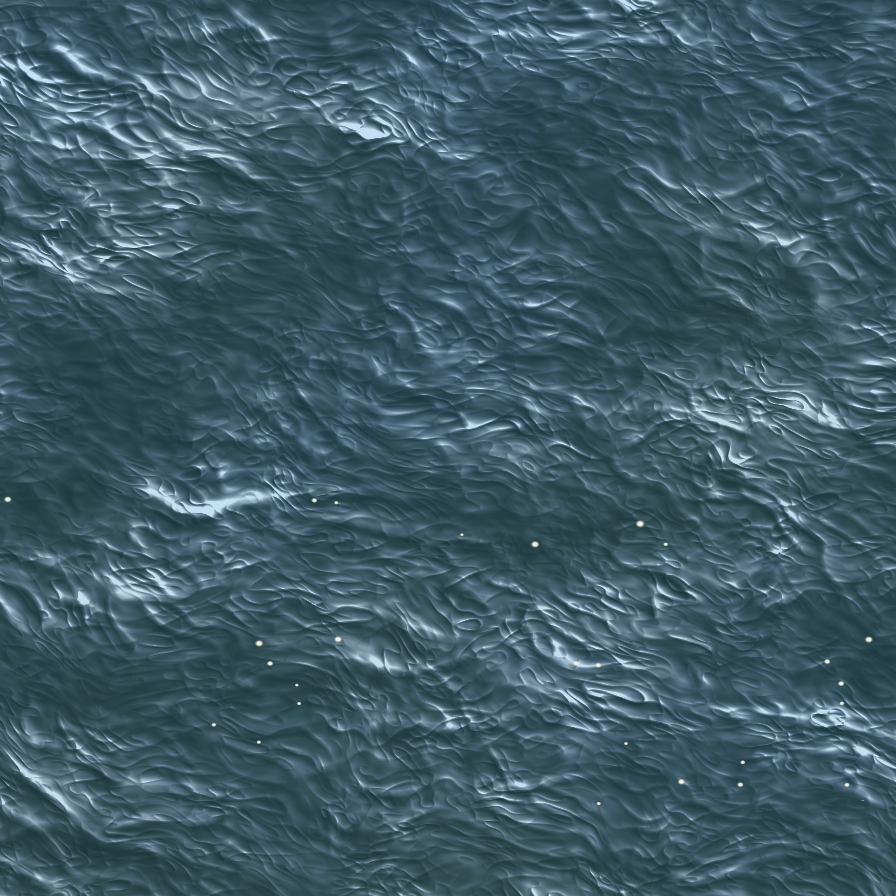
This texture is drawn by a WebGL 2 fragment shader. Its source:

```glsl
#version 300 es
precision highp float;

uniform vec2 u_resolution;
out vec4 fragColor;

#define WAVE_OCTAVES 5
#define WAVE_SCALE 13.0
#define WAVE_STRETCH 0.42
#define WAVE_TILT -0.26
#define CREST_SHARPNESS 6.0
#define CREST_GAIN 1.15
#define RIPPLE_GAIN 1.15
#define SWELL_GAIN 1.75
#define CONTRAST 0.58
#define GLINT_CELLS 44.0
#define GLINT_CHANCE 0.16

// Integer hash giving two values in 0..1
vec2 hash2(vec2 cell) {
    uvec2 v = uvec2(ivec2(cell)) * 1664525u + 1013904223u;
    v.x += v.y * 1664525u;
    v.y += v.x * 1664525u;
    v ^= v >> 16u;
    v.x += v.y * 1664525u;
    v.y += v.x * 1664525u;
    v ^= v >> 16u;
    return vec2(v & 0xffffu) / 65535.0;
}

float cornerSlope(vec2 cell, vec2 offset) {
    float angle = 6.2832 * hash2(cell).x;
    return dot(vec2(cos(angle), sin(angle)), offset);
}

float gradientNoise(vec2 p) {
    vec2 cell = floor(p), f = p - cell;
    vec2 w = f * f * f * (f * (f * 6.0 - 15.0) + 10.0);
    vec2 e = vec2(1.0, 0.0);
    float low = mix(cornerSlope(cell, f), cornerSlope(cell + e, f - e), w.x);
    float high = mix(cornerSlope(cell + e.yx, f - e.yx), cornerSlope(cell + e.xx, f - e.xx), w.x);
    return mix(low, high, w.y);
}

// Coordinates along and across a wave front
vec2 waveFrame(vec2 p, float angle) {
    float c = cos(angle), s = sin(angle);
    return vec2(c * p.x + s * p.y, c * p.y - s * p.x);
}

float crest(vec2 q) {
    return exp(-CREST_SHARPNESS * abs(gradientNoise(q)));
}

// Bend the wave fronts
vec2 bend(vec2 p) {
    vec2 wide = vec2(gradientNoise(p * 4.0 + 31.0), gradientNoise(p * 4.0 + 57.0));
    vec2 tight = vec2(gradientNoise(p * 13.0 + 73.0), gradientNoise(p * 13.0 + 91.0));
    return p + 0.045 * wide + 0.016 * tight;
}

// Broad light and dark bands
float swell(vec2 p) {
    float bands = gradientNoise(waveFrame(p, 0.12) * vec2(2.2, 5.5) + 11.0);
    float patches = gradientNoise(waveFrame(p, -0.3) * vec2(5.0, 10.0) + 23.0);
    return bands + 0.8 * patches;
}

// Lit backs and dark faces of the wavelets, from large to small
float wavelets(vec2 p) {
    float sum = 0.0, scale = WAVE_SCALE;
    for (int i = 0; i < WAVE_OCTAVES; i++) {
        float k = float(i);
        float angle = WAVE_TILT + 0.28 * sin(k * 2.4 + 0.5);
        vec2 q = waveFrame(p, angle) * scale * vec2(WAVE_STRETCH, 1.0) + 17.0 * k;
        float strength = clamp(1.0 + 3.0 * gradientNoise(q * 0.45 + 41.0), 0.15, 2.2);
        sum += strength * (crest(q) - crest(q + vec2(0.04, 0.17)));
        scale *= 1.62;
    }
    return sum;
}

float ripples(vec2 p) {
    float coarse = gradientNoise(waveFrame(p, -0.38) * vec2(19.0, 48.0));
    float fine = gradientNoise(waveFrame(p, -0.2) * vec2(52.0, 118.0) + 7.0);
    return coarse + fine;
}

// Sparse sun glints, gathered in the nearer water
float glints(vec2 p) {
    vec2 g = p * GLINT_CELLS, cell = floor(g);
    vec2 place = 0.25 + 0.5 * hash2(cell + 200.0);
    vec2 pick = hash2(cell + 500.0);
    float zone = smoothstep(0.08, 0.18, p.y) * (1.0 - smoothstep(0.42, 0.5, p.y));
    zone *= smoothstep(-0.02, 0.25, gradientNoise(p * 5.0 + 63.0) + 0.12 * p.x);
    float radius = mix(0.07, 0.16, pick.y);
    float dotShape = 1.0 - smoothstep(radius * 0.4, radius * 1.3, length((g - cell - place) * vec2(0.8, 1.0)));
    return dotShape * step(pick.x, GLINT_CHANCE * zone);
}

// Deep teal through steel blue to pale crest
vec3 waterColour(float tone, float greenness) {
    float green = 0.2 + 0.126 * exp(CONTRAST * tone);
    float blueShift = 0.03 + 0.038 * smoothstep(0.25, 0.43, green);
    return vec3(green - 0.11, green, green + blueShift - 0.018 * greenness);
}

void main() {
    vec2 p = gl_FragCoord.xy / u_resolution.y;
    vec2 water = bend(p);
    float broad = swell(p);
    float crestGain = CREST_GAIN * clamp(1.0 + 0.9 * broad, 0.5, 1.6);
    float tone = SWELL_GAIN * broad + crestGain * wavelets(water) + RIPPLE_GAIN * ripples(water);
    float greenness = 0.6 - 1.2 * p.y + 1.5 * gradientNoise(p * 3.0 + 83.0);
    vec3 colour = waterColour(min(tone, 2.9), clamp(greenness, -1.0, 1.0));
    colour = mix(colour, vec3(0.95, 0.95, 0.87), glints(p));
    fragColor = vec4(colour, 1.0);
}
```
